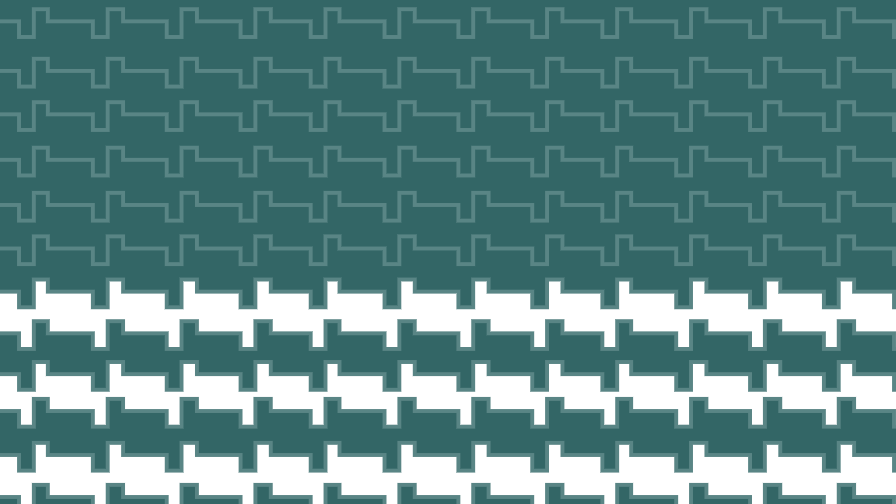
Give the GLSL for this pattern, as a Shadertoy shader.

```glsl
// Rows of a stepped wave, each period a square dip, a square bump and a flat run.
// Upper rows are outlines on teal; lower rows bound alternating white and teal bands.
// Outlines are box distances; the fill follows from counting the waves above a point.

const float UNITS = 432.0;         // design units per canvas height
const vec3 TEAL  = vec3(0.20, 0.40, 0.40);
const vec3 LINE  = vec3(0.35, 0.52, 0.52);
const vec3 WHITE = vec3(1.0);

const float HALF_LINE   = 1.67;    // half the outline width
const float GROUP       = 250.0;   // length of a group of waves
const float GROUP_WAVES = 4.0;
const float STEP        = 63.3;    // wave length; the last in a group is cut short
const float START       = 16.3;    // left edge of the first dip
const float DIP_WIDTH   = 12.7;
const float BUMP_WIDTH  = 13.2;
const float FIRST_TRIM  = 1.2;     // first bump of a group is narrower
const float DIP_DEPTH   = 13.4;
const float BUMP_HEIGHT = 10.4;

// Uneven row baselines, measured down from the top edge
const int ROWS = 12;
const int FIRST_FILLED = 7;        // waves above a point before white bands begin
const float BASELINE[ROWS] = float[ROWS](
    18.3, 60.8, 98.0, 137.0, 175.7, 213.0,
    250.0, 285.7, 320.7, 352.3, 390.0, 426.0);

// Square-cornered distance from p to the axis-aligned segment a-b
float segment(vec2 p, vec2 a, vec2 b) {
    vec2 q = abs(p - 0.5 * (a + b)) - 0.5 * abs(b - a);
    return max(q.x, q.y);
}

// Position within a wave (x), its bump end (y) and its length (z)
vec3 waveCell(float x) {
    float g = mod(x - START, GROUP);
    float last = GROUP_WAVES - 1.0;
    float k = min(floor(g / STEP), last);
    float bumpEnd = DIP_WIDTH + BUMP_WIDTH - (k < 0.5 ? FIRST_TRIM : 0.0);
    float len = k < last ? STEP : GROUP - last * STEP;
    return vec3(g - k * STEP, bumpEnd, len);
}

// Height of the stepped wave above its baseline
float waveHeight(vec3 cell) {
    if (cell.x < DIP_WIDTH) return -DIP_DEPTH;
    return cell.x < cell.y ? BUMP_HEIGHT : 0.0;
}

// Distance to the wave's outline, y measured up from the baseline
float waveDistance(vec3 cell, float y) {
    vec2 p = vec2(cell.x, y);
    float low = -DIP_DEPTH, top = BUMP_HEIGHT;
    float d = segment(p, vec2(0.0, 0.0), vec2(0.0, low));
    d = min(d, segment(p, vec2(0.0, low), vec2(DIP_WIDTH, low)));
    d = min(d, segment(p, vec2(DIP_WIDTH, low), vec2(DIP_WIDTH, top)));
    d = min(d, segment(p, vec2(DIP_WIDTH, top), vec2(cell.y, top)));
    d = min(d, segment(p, vec2(cell.y, top), vec2(cell.y, 0.0)));
    d = min(d, segment(p, vec2(cell.y, 0.0), vec2(cell.z, 0.0)));
    return min(d, segment(p, vec2(cell.z, 0.0), vec2(cell.z, low)));
}

void mainImage(out vec4 fragColor, in vec2 fragCoord) {
    float pixel = UNITS / iResolution.y;
    vec2 p = fragCoord * pixel;
    vec3 cell = waveCell(p.x);
    float height = waveHeight(cell);

    // Nearest outline, and the number of waves above this point
    float d = UNITS;
    int above = 0;
    for (int i = 0; i < ROWS; i++) {
        float y = p.y - (UNITS - BASELINE[i]);
        d = min(d, waveDistance(cell, y));
        if (y < height) above++;
    }

    // Alternate bands, with the outline covering their edges
    bool filled = above >= FIRST_FILLED && (above - FIRST_FILLED) % 2 == 0;
    vec3 color = filled ? WHITE : TEAL;
    float outline = clamp(0.5 - (d - HALF_LINE) / pixel, 0.0, 1.0);
    fragColor = vec4(mix(color, LINE, outline), 1.0);
}
```
